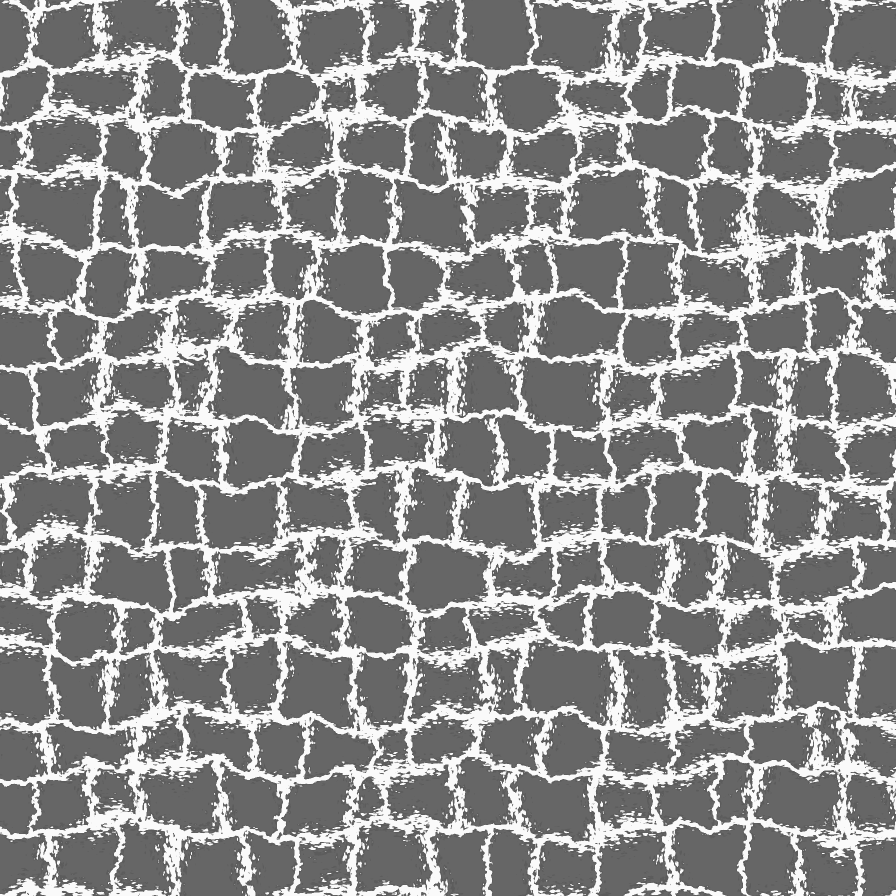
Write a WebGL 1 fragment shader that draws this texture.

```glsl
precision highp float;
// Rough stone wall: grey blocks in wavy courses, parted by flaking white mortar.
// Layered sines bend the joints and vary their thickness; stretched cellular
// noise breaks the mortar into flakes that run along each joint.

uniform vec2 u_resolution;

const float COURSES = 15.0;        // rows of stones per canvas
const float STONES = 14.5;         // stones per row
const float CORE_WIDTH = 0.0048;   // solid middle of a joint
const float APRON_MIN = 0.006;     // flaky spread beside a joint
const float APRON_MAX = 0.036;
const vec2 FLAKES_ALONG_X = vec2(90.0, 235.0);
const vec2 FLAKES_ALONG_Y = vec2(205.0, 92.0);

const vec3 STONE = vec3(0.40);
const vec3 STONE_RIM = vec3(0.36);
const vec3 MORTAR = vec3(0.98);

float hash(vec2 p) {
  return fract(sin(dot(p, vec2(127.1, 311.7))) * 43758.5);
}

// Three layered sines, about -1 to 1.
float wave(float x, float seed) {
  return (sin(x + seed * 5.3)
        + 0.60 * sin(2.3 * x + seed * 8.1)
        + 0.35 * sin(4.7 * x - seed * 3.7)) / 1.95;
}

// Distance to the nearest scattered point.
float cellular(vec2 p) {
  vec2 cell = floor(p);
  float nearest = 4.0;
  for (int j = -1; j <= 1; j++) {
    for (int i = -1; i <= 1; i++) {
      vec2 c = cell + vec2(float(i), float(j));
      vec2 toPoint = c + vec2(hash(c), hash(c + 57.3)) - p;
      nearest = min(nearest, dot(toPoint, toPoint));
    }
  }
  return sqrt(nearest);
}

float flakes(vec2 p, vec2 scale) {
  return 0.65 * cellular(p * scale) + 0.35 * cellular(p * scale * 2.1 + 31.7);
}

// Mortar density at a distance from a joint; spread is 0 to 1.
float jointDensity(float dist, float spread) {
  float apron = mix(APRON_MIN, APRON_MAX, spread);
  return max(1.0 - dist / CORE_WIDTH, 0.62 * (1.0 - dist / apron));
}

float smoothMax(float a, float b, float k) {
  float h = max(k - abs(a - b), 0.0) / k;
  return max(a, b) + h * h * k * 0.25;
}

// Height of bed joint k at x, in courses.
float bedHeight(float k, float x) {
  return k + 0.26 * wave(x * 19.0, k) + 0.05 * wave(x * 130.0, k + 3.0)
       + 0.28 * (hash(vec2(k, 4.0)) - 0.5);
}

float bedDensity(float k, vec2 p) {
  float dist = abs(p.y * COURSES - bedHeight(k, p.x)) / COURSES;
  float t = 0.5 + 0.5 * wave(p.x * 23.0, k + 7.0);
  return jointDensity(dist, t * t);
}

// Index of the course holding p.
float courseAt(vec2 p) {
  float y = p.y * COURSES;
  float k = floor(y);
  return k - 1.0 + step(bedHeight(k, p.x), y) + step(bedHeight(k + 1.0, p.x), y);
}

// Densest upright joint of a course near p.
float uprightDensity(float course, vec2 p) {
  float x = p.x * STONES + hash(vec2(course, 9.0));
  float base = floor(x + 0.5);
  float density = -100.0;
  for (int i = -1; i <= 1; i++) {
    vec2 id = vec2(base + float(i), course);
    float seed = 20.0 * hash(id + 2.5);
    float centre = id.x + 0.58 * (hash(id) - 0.5)
                 + 0.10 * wave(p.y * 45.0, seed) + 0.04 * wave(p.y * 250.0, seed);
    float spread = hash(id + 13.0) * (0.5 + 0.5 * wave(p.y * 50.0, seed + 1.0));
    density = max(density, jointDensity(abs(x - centre) / STONES, spread));
  }
  return density;
}

// Positive inside mortar, negative inside stone.
float mortarField(vec2 p) {
  float course = courseAt(p);
  float bed = max(bedDensity(course, p), bedDensity(course + 1.0, p));
  float upright = uprightDensity(course, p);
  return smoothMax(bed - flakes(p, FLAKES_ALONG_X),
                   upright - flakes(p + 5.0, FLAKES_ALONG_Y), 0.25);
}

vec3 wallColour(vec2 p) {
  float field = mortarField(p);
  vec3 stone = mix(STONE, STONE_RIM, smoothstep(-0.24, -0.16, field));
  return mix(stone, MORTAR, smoothstep(-0.03, 0.03, field));
}

void main() {
  // Average 2 x 2 samples per pixel for smooth edges.
  vec3 sum = vec3(0.0);
  for (int j = 0; j < 2; j++) {
    for (int i = 0; i < 2; i++) {
      vec2 offset = 0.5 * vec2(float(i), float(j)) - 0.25;
      sum += wallColour((gl_FragCoord.xy + offset) / u_resolution);
    }
  }
  gl_FragColor = vec4(sum * 0.25, 1.0);
}
```
